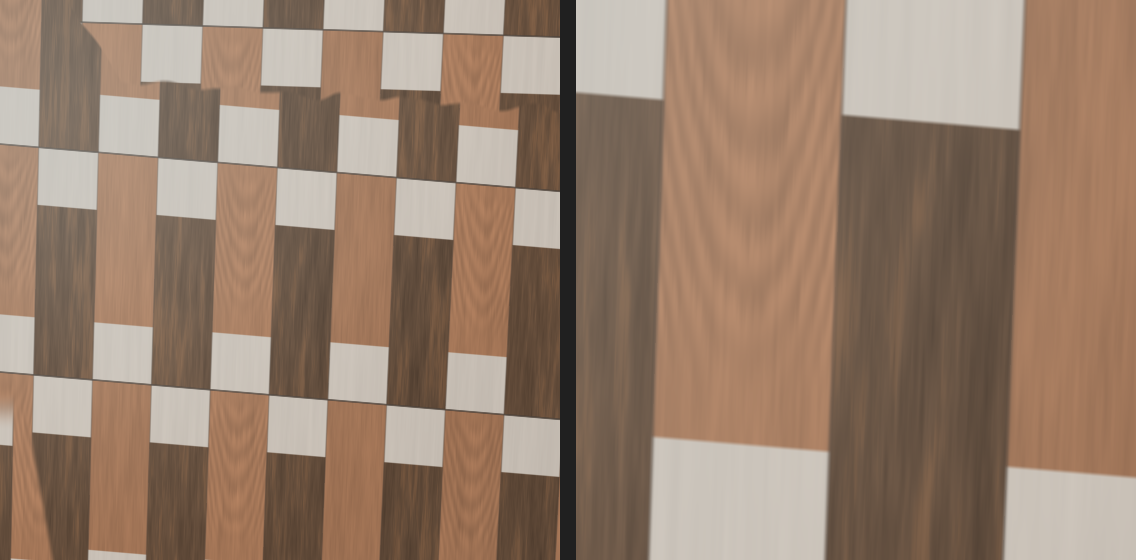
Left: the whole. Right: its middle third, enlarged.
This texture is drawn by a three.js fragment shader. Its source:

```glsl
// Wood-look tile floor: tan and dark plank columns, each plank capped by a pale square.
// Slanted grid coordinates pick the parts by signed masks; value noise draws the grain,
// and two shifted areas of the same floor blend in at the top and at the lower left.
#define COL_WIDTH 0.1078
#define ROW_HEIGHT 0.4071
#define ROW_SLOPE 0.0845
#define CAP 0.253
#define SOFT 0.0016
#define SEAM_WIDTH 0.0016
#define HAZE 0.27
#define TAN_WOOD vec3(0.635, 0.455, 0.335)
#define DARK_WOOD vec3(0.385, 0.295, 0.225)
#define PALE_TILE vec3(0.785, 0.75, 0.71)
#define SEAM_COLOR vec3(0.27, 0.23, 0.20)
#define HAZE_COLOR vec3(0.77, 0.82, 0.83)

varying vec2 vUv;

float hash(vec2 p) {
  return fract(sin(dot(p, vec2(127.1, 311.7))) * 43758.5453);
}

float noise(vec2 p) {
  vec2 i = floor(p), f = fract(p);
  f = f * f * (3.0 - 2.0 * f);
  return mix(mix(hash(i), hash(i + vec2(1.0, 0.0)), f.x),
             mix(hash(i + vec2(0.0, 1.0)), hash(i + vec2(1.0, 1.0)), f.x), f.y);
}

// Long streaks along the plank, from broad to fine
float streaks(vec2 p) {
  float sum = 0.0, amp = 0.5;
  for (int i = 0; i < 4; i++) {
    sum += amp * (noise(p) - 0.5);
    p = p * vec2(2.3, 1.9) + 17.3;
    amp *= 0.65;
  }
  return sum;
}

// Soft band from 0 to CAP in row units
float capMask(float a) {
  float e = SOFT / ROW_HEIGHT;
  return smoothstep(-e, e, a) * (1.0 - smoothstep(CAP - e, CAP + e, a));
}

// Floor colour; p runs across and down the canvas
vec3 floorColor(vec2 p) {
  float width = COL_WIDTH - 0.0035 * p.y;
  float u = (p.x - 0.075 + 0.0225 * p.y) / width;
  float v = (p.y - ROW_SLOPE * p.x - 0.2572) / ROW_HEIGHT;
  float column = floor(u) + 1.0;
  float x = fract(u) - 0.5;
  float along = fract(v);
  float w = fract(v + 0.5) - 0.5;
  vec2 plank = vec2(column, floor(v));
  float tone = hash(plank + 3.7) - 0.5;
  vec2 offset = plank * vec2(13.7, 7.3);

  // Grain, with nested arches on every second tan column
  float grain = streaks(vec2(x * 9.0, v * 3.5) + offset);
  float fine = noise(vec2(x * 42.0, v * 9.0) + offset) - 0.5;
  float arched = 1.0 - step(0.5, mod(column, 4.0));
  float arch = along + 1.7 * x * x + 0.06 * grain;
  float rings = sin(arch * 52.0 + 3.0 * noise(vec2(x * 3.0, v * 5.0) + offset));
  rings *= arched * (1.0 - smoothstep(0.5, 0.72, along)) * smoothstep(0.0, 0.12, along);

  // Woods and pale caps
  vec3 tanWood = TAN_WOOD * (1.0 + 0.13 * grain + 0.06 * fine + 0.05 * tone + 0.045 * rings);
  vec3 darkWood = DARK_WOOD * (1.0 + 0.36 * grain + 0.10 * fine + 0.10 * tone);
  darkWood += vec3(0.035, 0.015, 0.0) * smoothstep(0.0, 0.3, grain);
  float paleGrain = noise(vec2(x * 16.0, v * 2.0) + offset) - 0.5;
  vec3 pale = PALE_TILE * (1.0 + 0.03 * paleGrain + 0.015 * fine);

  // Tan columns carry the cap above the seam, dark columns below it
  float side = abs(mod(u + 0.5, 2.0) - 1.0) - 0.5;
  float e = SOFT / width;
  float isTan = smoothstep(-e, e, side);
  vec3 color = mix(mix(darkWood, pale, capMask(w)), mix(tanWood, pale, capMask(-w)), isTan);

  // Dark row seams and fainter joints between columns
  float rowSeam = 1.0 - smoothstep(SEAM_WIDTH * 0.4, SEAM_WIDTH * 1.6, abs(w) * ROW_HEIGHT);
  float joint = 1.0 - smoothstep(0.0, SEAM_WIDTH * 1.6, abs(side) * width);
  color = mix(color, SEAM_COLOR, 0.7 * rowSeam);
  return mix(color, SEAM_COLOR, 0.3 * joint);
}

void main() {
  vec2 p = vec2(vUv.x, 1.0 - vUv.y);
  vec3 color = floorColor(p);

  // Shifted strip along the top, with a ragged lower border
  float ragged = 0.006 * sin(p.x * 58.0) + 0.010 * (noise(vec2(p.x * 30.0, 2.0)) - 0.5);
  float border = min(0.15 + 0.06 * (p.x - 0.25), 1.6 * (p.x - 0.125)) + ragged;
  vec2 topPoint = vec2(p.x * 0.99 + 0.0305, p.y + 0.238 + 0.0525 * (p.x - 0.254));
  float top = 1.0 - smoothstep(border - 0.005, border + 0.005, p.y);
  color = mix(color, floorColor(topPoint), top);

  // Shifted corner at the lower left
  float limit = 0.06 + 0.18 * (p.y - 0.81);
  float corner = (1.0 - smoothstep(limit - 0.006, limit + 0.006, p.x)) * smoothstep(0.70, 0.77, p.y);
  color = mix(color, floorColor(p - vec2(0.07, 0.033)), corner);

  // Cool sheen from the upper left, slight falloff to the lower right
  float sheen = 1.0 - smoothstep(0.0, 0.95, length((p - vec2(0.05, 0.15)) * vec2(0.9, 1.0)));
  color = mix(color, HAZE_COLOR, HAZE * sheen);
  color *= 1.02 - 0.05 * smoothstep(0.6, 1.4, length(p));
  gl_FragColor = vec4(color, 1.0);
}
```
